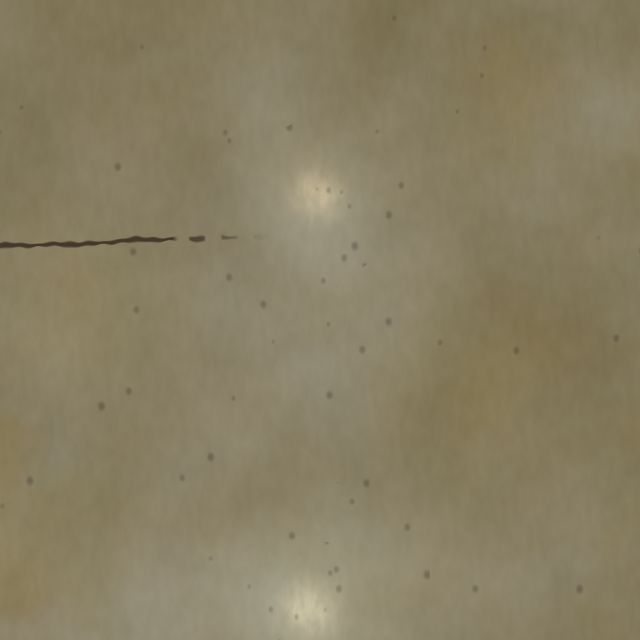
Write a Shadertoy shader that draws this texture.

```glsl
#define OCHRE vec3(0.487, 0.442, 0.322)
#define GREY vec3(0.562, 0.532, 0.446)
#define STAIN vec3(0.520, 0.455, 0.265)
#define CRACK_COLOR vec3(0.235, 0.190, 0.150)
#define COOL_GLOW vec3(0.090, 0.105, 0.105)
#define WARM_CORE vec3(0.150, 0.130, 0.100)
#define UPPER_LIGHT vec2(0.495, 0.695)
#define LOWER_LIGHT vec2(0.482, 0.048)
#define CLOUD_SCALE 4.5
#define GRAIN 0.014
#define PIT_SCALE 42.0
#define CRACK_WIDTH 0.0048

vec2 hash2(vec2 p) {
    vec3 q = fract(p.xyx * vec3(0.1031, 0.1030, 0.0973));
    q += dot(q, q.yzx + 33.33);
    return fract((q.xx + q.yz) * q.zy);
}

// Layered, mutually bent sines, roughly -0.7 to 0.7
float clouds(vec2 p) {
    float sum = 0.0, amp = 0.5;
    for (int i = 0; i < 5; i++) {
        p = mat2(0.8, 0.6, -0.6, 0.8) * p * 1.7 + 1.3;
        sum += amp * sin(p.x + 1.5 * sin(0.8 * p.y)) * sin(p.y + 1.3 * sin(0.9 * p.x));
        amp *= 0.6;
    }
    return sum;
}

// Cellular noise: sparse soft pits of varied size
float pits(vec2 p, float density) {
    vec2 cell = floor(p);
    float dark = 0.0;
    for (int y = -1; y <= 1; y++)
    for (int x = -1; x <= 1; x++) {
        vec2 id = cell + vec2(x, y);
        vec2 traits = hash2(id + 71.0);
        vec2 d = p - id - hash2(id);
        float spot = 1.0 - smoothstep(0.05, 0.14 + 0.25 * traits.y, length(d * vec2(1.0, 0.8)));
        dark = max(dark, spot * step(traits.x, density) * (0.4 + 0.6 * traits.y));
    }
    return dark;
}

float glow(vec2 p, vec2 center, float radius) {
    vec2 d = (p - center) / radius;
    return exp(-dot(d, d));
}

// Horizontal crack that breaks into fading dashes
float crack(vec2 p) {
    float line = 0.616 + 0.022 * p.x + 0.0045 * smoothstep(0.15, 0.20, p.x)
               + 0.0009 * sin(95.0 * p.x) + 0.0006 * sin(243.0 * p.x);
    float width = CRACK_WIDTH * (0.85 + 0.2 * sin(61.0 * p.x + 1.0) + 0.15 * sin(187.0 * p.x));
    float body = 1.0 - smoothstep(0.268, 0.280, p.x);
    float dashes = smoothstep(-0.5, 0.4, cos(125.0 * (p.x - 0.308)))
                 * smoothstep(0.280, 0.290, p.x) * (1.0 - smoothstep(0.30, 0.47, p.x));
    float edge = 1.0 - smoothstep(0.35 * width, 1.25 * width, abs(p.y - line));
    return edge * (0.9 * body + 0.75 * dashes * dashes);
}

void mainImage(out vec4 fragColor, in vec2 fragCoord) {
    vec2 p = fragCoord / iResolution.xy;
    float mottle = clouds(p * CLOUD_SCALE);
    float fine = clouds(p * vec2(75.0, 38.0) + 9.0);

    // Worn concrete, greyer toward the lower left and the middle
    float tone = 0.28 + 0.62 * glow(p, vec2(0.20, 0.08), 0.48)
               + 0.45 * glow(p, vec2(0.48, 0.68), 0.24) + 0.40 * mottle;
    vec3 color = mix(OCHRE, GREY, clamp(tone, -0.15, 1.1));

    // Ochre stains, mostly at the left and right
    float stain = smoothstep(0.05, 0.55, clouds(p * vec2(4.2, 3.0) + 4.7));
    float patches = glow(p, vec2(0.13, 0.52), 0.12) + glow(p, vec2(0.76, 0.40), 0.13);
    color = mix(color, STAIN, 0.40 * stain * smoothstep(0.15, 0.45, abs(p.x - 0.45)) + 0.35 * patches);
    color += vec3(0.008, 0.0, -0.006) * clouds(p * 9.0 + 2.0);

    // Reflected lamps: wide cool halos with small warm cores
    float halo = 0.50 * glow(p, UPPER_LIGHT, 0.095) + 0.85 * glow(p, LOWER_LIGHT, 0.155);
    float core = glow(p, UPPER_LIGHT, 0.036) + glow(p, LOWER_LIGHT, 0.040);
    color += COOL_GLOW * halo + WARM_CORE * core * (1.0 + 0.35 * fine);

    // Grain, pits and crack
    color += GRAIN * fine + 0.012 * mottle;
    float density = 0.025 + 0.22 * glow(p, LOWER_LIGHT + vec2(0.0, 0.03), 0.09)
                  + 0.16 * glow(p, UPPER_LIGHT + vec2(0.02, -0.02), 0.07);
    color *= 1.0 - 0.22 * pits(p * PIT_SCALE, density);
    color = mix(color, CRACK_COLOR, crack(p));

    fragColor = vec4(color, 1.0);
}
```
